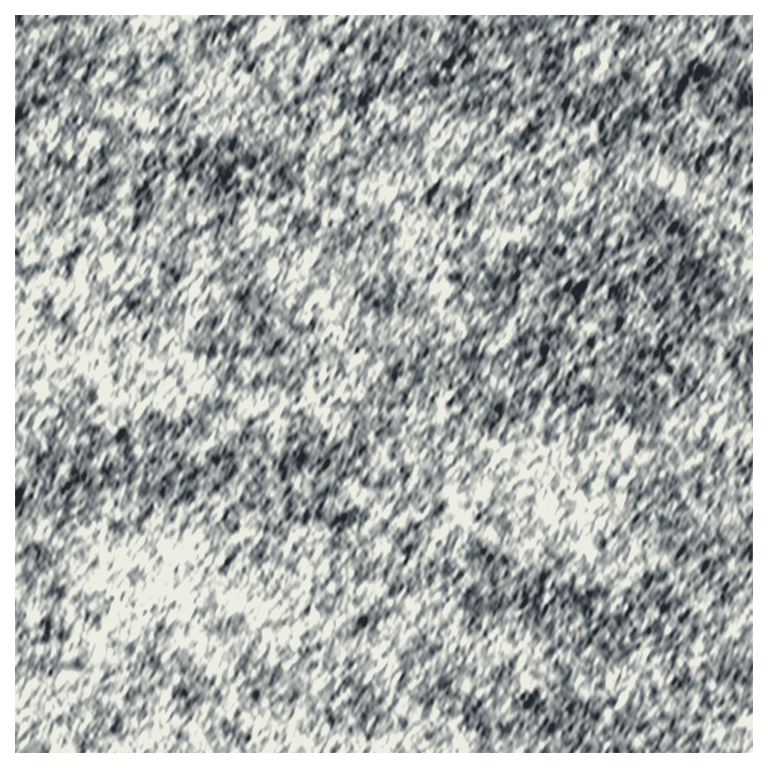
This texture is drawn by a Shadertoy shader. Its source:

```glsl
// Slanted graphite-like hatching with drifting horizontal bands on pale paper, inside a white margin.

float hash(vec2 cell) {
    vec3 q = fract(vec3(cell.xyx) * vec3(0.1031, 0.1030, 0.0973));
    q += dot(q, q.yzx + 33.33);
    return fract((q.x + q.y) * q.z);
}

// Smooth value noise in -1..1
float noise(vec2 p) {
    vec2 cell = floor(p);
    vec2 f = fract(p);
    f = f * f * (3.0 - 2.0 * f);
    float low = mix(hash(cell), hash(cell + vec2(1, 0)), f.x);
    float high = mix(hash(cell + vec2(0, 1)), hash(cell + vec2(1, 1)), f.x);
    return 2.0 * mix(low, high, f.y) - 1.0;
}

// Coordinates along and across a direction
vec2 alongAcross(vec2 p, float angle) {
    vec2 dir = vec2(cos(angle), sin(angle));
    return vec2(dot(p, dir), dot(p, vec2(-dir.y, dir.x)));
}

// Wide, flat bands of light and shade
float bands(vec2 p) {
    p.y += 0.03 * noise(p * 4.0 + 71.0);
    return 0.22 * noise(p * vec2(1.8, 6.0) + 13.7)
         + 0.15 * noise(alongAcross(p, -0.15) * vec2(4.0, 11.0) + 41.3);
}

// Soft clumps between the bands and the strokes
float clumps(vec2 p) {
    return 0.13 * noise(alongAcross(p, 0.35) * vec2(13.0, 19.0) + 87.1)
         + 0.17 * noise(alongAcross(p, 0.80) * vec2(30.0, 38.0) + 23.9)
         + 0.14 * noise(alongAcross(p, 1.20) * vec2(48.0, 66.0) + 59.2);
}

// Short fine strokes, mostly rising to the right, a few crossing them
float strokes(vec2 p) {
    float sum = 0.0;
    for (int i = 0; i < 4; i++) {
        float k = float(i);
        vec2 q = alongAcross(p, 0.78 + 0.17 * k);
        sum += 0.25 * noise(q * vec2(62.0 + 8.0 * k, 165.0 + 25.0 * k) + 137.0 * (k + 1.0));
    }
    return sum + 0.17 * noise(alongAcross(p, 2.1) * vec2(85.0, 210.0) + 311.0);
}

void mainImage(out vec4 fragColor, in vec2 fragCoord) {
    vec2 uv = fragCoord / iResolution.xy;
    vec2 p = vec2(uv.x * iResolution.x / iResolution.y, uv.y);

    // Tone from ink (0) to paper (1)
    float tone = clamp(0.645 + bands(p) + clumps(p) + strokes(p), 0.0, 1.0);
    vec3 ink = vec3(0.13, 0.15, 0.17);
    vec3 slate = vec3(0.40, 0.43, 0.45);
    vec3 paper = vec3(0.925, 0.93, 0.89);
    vec3 color = mix(ink, slate, min(tone / 0.34, 1.0));
    color = mix(color, paper, max((tone - 0.34) / 0.66, 0.0));

    // White margin with a smoothed edge
    vec2 inset = min(uv, 1.0 - uv) - 0.0196;
    vec2 inside = clamp(inset * iResolution.xy + 0.5, 0.0, 1.0);
    fragColor = vec4(mix(vec3(1.0), color, inside.x * inside.y), 1.0);
}
```
